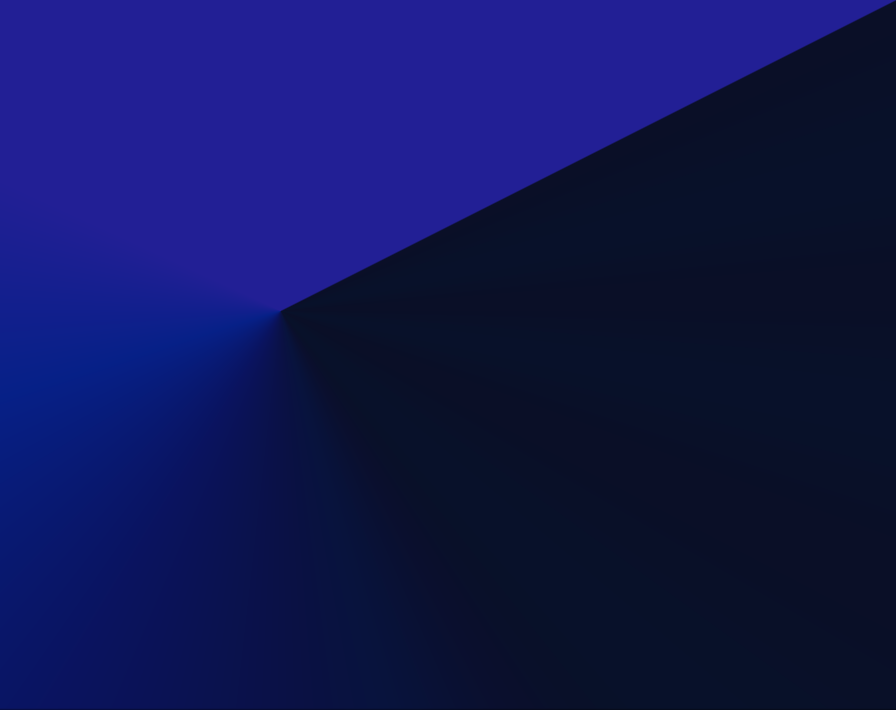
Write a WebGL 1 fragment shader that draws this background.

```glsl
precision highp float;
// A conic sweep around an off-centre hub: near-black navy turns clockwise
// through royal blue to violet, ending in one crisp slanted seam.
// Faint rays in the dark sector come from a cosine of the warped sweep angle.

uniform vec2 u_resolution;

#define HUB vec2(0.3135, 0.562)
#define SEAM_ANGLE 26.8
#define NIGHT vec3(0.038, 0.058, 0.152)
#define NAVY vec3(0.038, 0.074, 0.370)
#define ROYAL vec3(0.025, 0.125, 0.530)
#define VIOLET vec3(0.133, 0.120, 0.584)
#define RAY_TINT vec3(-0.007, 0.010, 0.012)
#define RAY_SPACING 29.3
#define RIM_HEIGHT 0.003

// Position of an angle between two stops, from 0 to 1
float span(float from, float to, float angle) {
  return clamp((angle - from) / (to - from), 0.0, 1.0);
}

// Soft rays, bunched together near the seam
float rays(float angle) {
  float turn = angle - 14.0;
  float bunching = 0.27 * max(sin(radians(turn * 3.05)), 0.0);
  float wave = cos(6.28319 * (turn / RAY_SPACING + bunching));
  return (0.5 + 0.5 * wave) * (1.0 - smoothstep(100.0, 125.0, angle));
}

// Colour at a clockwise angle in degrees from the seam
vec3 sweep(float angle) {
  vec3 color = mix(NIGHT, NAVY, span(79.0, 146.0, angle));
  color = mix(color, ROYAL, span(146.0, 190.0, angle));
  color = mix(color, VIOLET, span(190.0, 232.0, angle));
  return color + RAY_TINT * rays(angle);
}

void main() {
  vec2 p = (gl_FragCoord.xy - HUB * u_resolution) / u_resolution.y;
  float pixel = 1.0 / u_resolution.y;

  // Rotate into the seam's frame: x runs along it, y points to the violet side
  float tilt = radians(SEAM_ANGLE);
  vec2 along = vec2(cos(tilt), sin(tilt));
  vec2 q = vec2(dot(p, along), dot(p, vec2(-along.y, along.x)));
  float angle = mod(degrees(atan(-q.y, q.x + 1e-6)), 360.0);
  vec3 color = sweep(angle);

  // Smooth the seam where the sweep wraps round
  if (q.x > 0.0 && abs(q.y) < pixel) {
    color = mix(sweep(0.0), VIOLET, smoothstep(-pixel, pixel, q.y));
  }

  // Thin shaded rim along the bottom
  float height = gl_FragCoord.y / u_resolution.y;
  color *= mix(0.65, 1.0, smoothstep(0.0, RIM_HEIGHT, height));

  gl_FragColor = vec4(color, 1.0);
}
```
